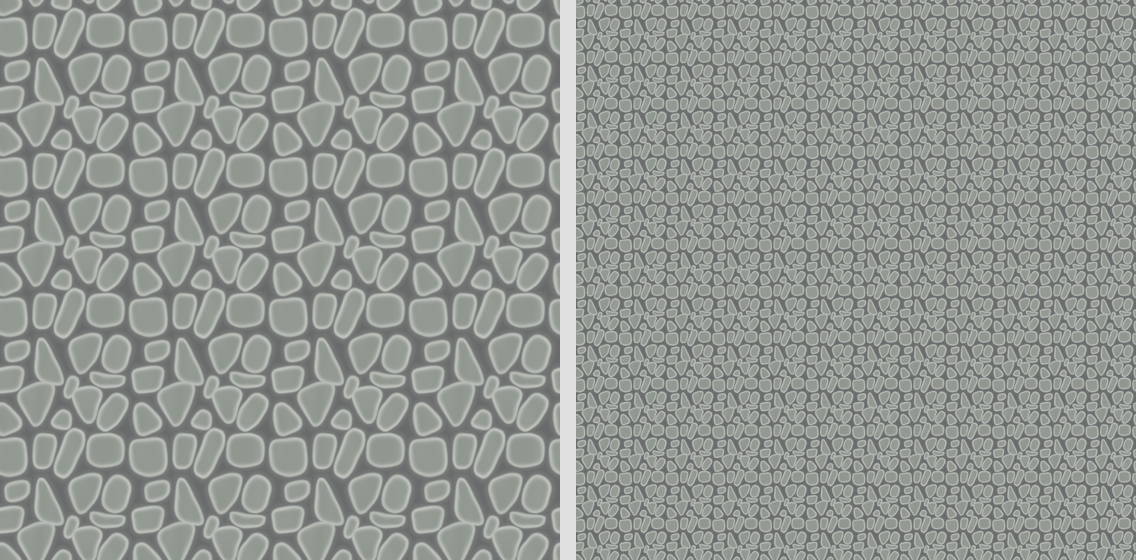
Left: one tile. Right: repeated 3 by 3.
A WebGL 2 fragment shader for this texture:

```glsl
#version 300 es
precision highp float;
// Grey-green cobblestones with pale rims in dark mortar, four by four repeats.
uniform vec2 u_resolution;
out vec4 fragColor;

float hash(vec2 p) {
  vec3 q = fract(p.xyx * vec3(0.1031, 0.1030, 0.0973));
  q += dot(q, q.yzx + 33.33);
  return fract((q.x + q.y) * q.z);
}

// Value noise that wraps after the given number of cells per tile.
float noise(vec2 uv, vec2 cells) {
  vec2 p = uv * cells, i = floor(p), f = fract(p);
  f = f * f * (3.0 - 2.0 * f);
  vec2 a = mod(i, cells), b = mod(i + 1.0, cells);
  return mix(mix(hash(a), hash(vec2(b.x, a.y)), f.x),
             mix(hash(vec2(a.x, b.y)), hash(b), f.x), f.y);
}

// Superellipse field, equal to 1 on the outline; warp = tilt, taper, skew, bend.
float field(vec2 p, vec2 radius, vec4 warp, float squareness) {
  float c = cos(warp.x), s = sin(warp.x);
  vec2 q = mat2(c, -s, s, c) * p / radius;
  q.x -= warp.z * q.y;
  q.y -= warp.w * (q.x * q.x - 0.5);
  q.x /= 1.0 + warp.y * clamp(q.y, -1.2, 1.2);
  q = pow(abs(q) + 0.0001, vec2(squareness));
  return pow(q.x + q.y, 1.0 / squareness);
}

// Signed distance to one stone, wrapped around the tile.
float stone(vec2 p, vec2 centre, vec2 radius, vec4 warp, float squareness) {
  p -= centre;
  p -= round(p);
  float f = field(p, radius, warp, squareness);
  vec2 slope = vec2(field(p + vec2(0.002, 0.0), radius, warp, squareness),
                    field(p + vec2(0.0, 0.002), radius, warp, squareness)) - f;
  return (f - 1.0) / max(length(slope) / 0.002, 1.0);
}

// Distance to the nearest stone of the motif.
float cobbles(vec2 p) {
  // Broad upright stones
  float d = stone(p, vec2(0.059, 0.743), vec2(0.139, 0.139), vec4(0.08, 0.0, 0.0, 0.16), 3.2);
  d = min(d, stone(p, vec2(0.316, 0.778), vec2(0.083, 0.135), vec4(-0.06, 0.08, 0.1, 0.0), 3.0));
  d = min(d, stone(p, vec2(0.496, 0.761), vec2(0.080, 0.188), vec4(-0.38, 0.0, 0.0, 0.0), 2.8));
  d = min(d, stone(p, vec2(0.750, 0.785), vec2(0.142, 0.128), vec4(0.0), 2.7));
  // Wedges and ovals
  d = min(d, stone(p, vec2(0.121, 0.493), vec2(0.097, 0.080), vec4(0.2, 0.0, 0.1, 0.0), 2.8));
  d = min(d, stone(p, vec2(0.330, 0.417), vec2(0.087, 0.163), vec4(-0.15, -0.5, -0.68, 0.0), 3.0));
  d = min(d, stone(p, vec2(0.604, 0.469), vec2(0.111, 0.139), vec4(0.2, 0.45, 0.35, 0.0), 2.8));
  d = min(d, stone(p, vec2(0.830, 0.469), vec2(0.104, 0.142), vec4(-0.35, 0.0, 0.0, 0.0), 2.2));
  // Small fillers
  d = min(d, stone(p, vec2(0.055, 0.288), vec2(0.118, 0.097), vec4(0.08, 0.15, 0.1, 0.0), 3.6));
  d = min(d, stone(p, vec2(0.507, 0.233), vec2(0.052, 0.090), vec4(-0.35, 0.15, 0.0, 0.0), 2.3));
  d = min(d, stone(p, vec2(0.767, 0.288), vec2(0.128, 0.052), vec4(-0.12, 0.0, 0.0, 0.45), 3.0));
  d = min(d, stone(p, vec2(0.448, 0.0), vec2(0.076, 0.076), vec4(-0.3, -0.3, 0.1, 0.0), 2.6));
  // Pointed stones
  d = min(d, stone(p, vec2(0.038, 0.011), vec2(0.094, 0.125), vec4(0.35, -0.35, 0.0, 0.0), 2.5));
  d = min(d, stone(p, vec2(0.260, 0.111), vec2(0.118, 0.153), vec4(0.25, 0.55, 0.3, 0.0), 2.7));
  d = min(d, stone(p, vec2(0.625, 0.108), vec2(0.094, 0.135), vec4(0.1, 0.5, 0.0, 0.0), 2.9));
  return min(d, stone(p, vec2(0.798, 0.052), vec2(0.087, 0.149), vec4(-0.62, 0.1, 0.0, 0.0), 2.5));
}

void main() {
  vec2 tile = fract(gl_FragCoord.xy / u_resolution * 4.0);

  // Slightly uneven outlines
  vec2 wobble = vec2(noise(tile, vec2(11.0)), noise(tile + 0.37, vec2(11.0))) - 0.5;
  float d = cobbles(tile + wobble * 0.014);

  // Mortar, darker in the wide gaps
  vec3 mortar = mix(vec3(0.46, 0.47, 0.465), vec3(0.41, 0.42, 0.42), smoothstep(0.0, 0.045, d));

  // Stone face with faint upright streaks and a soft bevel
  float streak = noise(tile, vec2(14.0, 5.0)) - 0.5;
  vec3 face = vec3(0.57, 0.60, 0.57) + 0.025 * streak;
  face = mix(face, vec3(0.64, 0.66, 0.635), 0.75 * smoothstep(-0.055, -0.018, d));

  // Pale worn rim
  float wear = mix(0.6, 1.0, noise(tile + 0.19, vec2(9.0)));
  float rim = exp(-pow((d + 0.014) / 0.012, 2.0));
  face = mix(face, vec3(0.75, 0.77, 0.745), rim * wear);

  fragColor = vec4(mix(mortar, face, smoothstep(0.007, -0.009, d)), 1.0);
}
```
